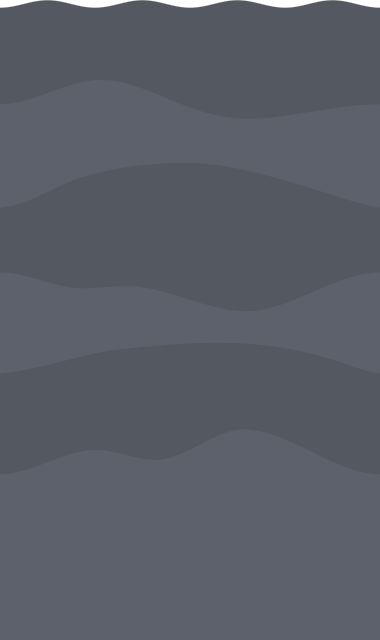
Give the GLSL for this background, as a Shadertoy shader.

```glsl
#define SLATE_DARK vec3(0.329, 0.349, 0.380)
#define SLATE_LIGHT vec3(0.365, 0.380, 0.420)
#define SKY vec3(1.0)
#define RIPPLE_COUNT 4.0
#define RIPPLE_HEIGHT 0.0058
#define RIPPLE_LEVEL 0.9938

const float TAU = 6.28319;

// Cubic Hermite span; each knot holds position, height and slope
float span(float x, vec3 a, vec3 b) {
    float w = b.x - a.x;
    float t = clamp((x - a.x) / w, 0.0, 1.0);
    float u = 1.0 - t;
    return mix(a.y, b.y, t * t * (3.0 - 2.0 * t))
         + w * t * u * (a.z * u - b.z * t);
}

// Smooth crest line through five knots
float crest(float x, vec3 a, vec3 b, vec3 c, vec3 d, vec3 e) {
    if (x < b.x) return span(x, a, b);
    if (x < c.x) return span(x, b, c);
    if (x < d.x) return span(x, c, d);
    return span(x, d, e);
}

// Antialiased coverage of the area below a height
float below(float y, float height) {
    float d = height - y;
    return clamp(0.5 + d / max(fwidth(d), 1e-5), 0.0, 1.0);
}

void mainImage(out vec4 fragColor, in vec2 fragCoord) {
    vec2 uv = fragCoord / iResolution.xy;
    float x = uv.x;

    // Rippled top edge
    float ripple = RIPPLE_LEVEL - RIPPLE_HEIGHT * cos(TAU * RIPPLE_COUNT * x);
    vec3 color = mix(SKY, SLATE_DARK, below(uv.y, ripple));

    // Overlapping hills, from top to bottom
    float hill = crest(x, vec3(0.0, 0.837, 0.0), vec3(0.264, 0.875, 0.0),
        vec3(0.455, 0.8424, -0.25), vec3(0.648, 0.8145, 0.0), vec3(1.0, 0.837, 0.0));
    color = mix(color, SLATE_LIGHT, below(uv.y, hill));

    hill = crest(x, vec3(0.0, 0.6758, 0.03), vec3(0.22, 0.724, 0.177),
        vec3(0.489, 0.7454, 0.0), vec3(0.77, 0.7148, -0.17), vec3(1.0, 0.6758, -0.1));
    color = mix(color, SLATE_DARK, below(uv.y, hill));

    hill = crest(x, vec3(0.0, 0.5742, 0.0), vec3(0.216, 0.5495, 0.0),
        vec3(0.333, 0.553, 0.0), vec3(0.648, 0.5137, 0.0), vec3(1.0, 0.5742, 0.0));
    color = mix(color, SLATE_LIGHT, below(uv.y, hill));

    hill = crest(x, vec3(0.0, 0.4167, 0.05), vec3(0.333, 0.4557, 0.055),
        vec3(0.574, 0.4645, 0.0), vec3(0.85, 0.4427, -0.165), vec3(1.0, 0.4167, -0.08));
    color = mix(color, SLATE_DARK, below(uv.y, hill));

    hill = crest(x, vec3(0.0, 0.2591, 0.0), vec3(0.253, 0.2969, 0.0),
        vec3(0.41, 0.2813, 0.0), vec3(0.64, 0.3288, 0.0), vec3(1.0, 0.2591, 0.0));
    color = mix(color, SLATE_LIGHT, below(uv.y, hill));

    fragColor = vec4(color, 1.0);
}
```
